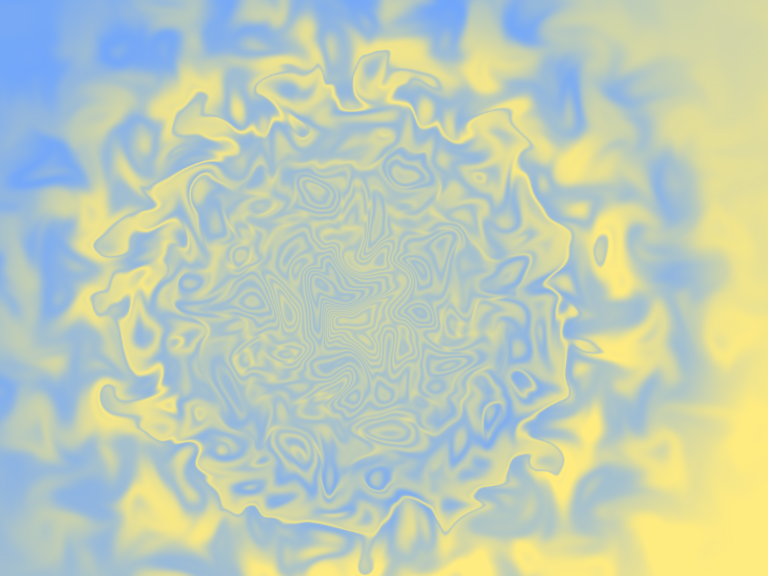
Give the GLSL for this background, as a Shadertoy shader.

```glsl
// Marbled blue and yellow liquid: a diagonal wash holds a round pool of folds.
// Warped layered sines give a height field, and its contour bands tighten and
// pale toward the pool's heart; steep radial steps draw thin ragged outlines.

const vec3 BLUE = vec3(0.42, 0.64, 1.00);
const vec3 YELLOW = vec3(1.00, 0.925, 0.50);

// Lengths are in canvas heights
const vec2 POOL_CENTER = vec2(0.608, 0.465);
const vec3 OUTLINE_RADII = vec3(0.19, 0.265, 0.385);
const float OUTLINE_WIDTH = 0.012;
const float RAGGEDNESS = 0.11;

const int LAYERS = 4;
const float BASE_FREQUENCY = 25.0;
const float FREQUENCY_STEP = 1.42;
const float WARP = 0.36;

const float OUTER_GAIN = 3.4;
const float HEART_GAIN = 40.0;
const float HEART_SIZE = 0.22;
const float HEART_CONTRAST = 0.11;
const float RIM_CONTRAST = 0.29;
const float LINE_GLOW = 0.20;
const float LINE_SHADE = 0.09;
const float POOL_TONE = 0.54;
const float PI = 3.14159265;

// Layered sines, each layer rotated and folded; falloff sets the fine detail
float marbleField(vec2 p, float falloff) {
    mat2 turn = mat2(0.80, 0.60, -0.60, 0.80);
    vec2 q = p * BASE_FREQUENCY;
    float sum = 0.0;
    float amplitude = 0.5;
    for (int i = 0; i < LAYERS; i++) {
        q = turn * q;
        q += WARP * sin(1.3 * q.yx + vec2(1.7, 2.9) * float(i + 1));
        sum += amplitude * sin(q.x) * cos(q.y);
        q *= FREQUENCY_STEP;
        amplitude *= falloff;
    }
    return sum;
}

float bump(float x, float center, float width) {
    float d = (x - center) / width;
    return exp(-d * d);
}

// Weight of the side of the pool that faces a unit direction
float side(vec2 heading, vec2 direction) {
    return smoothstep(-0.2, 0.9, dot(heading, direction));
}

void mainImage(out vec4 fragColor, in vec2 fragCoord) {
    vec2 uv = fragCoord / iResolution.xy;
    vec2 p = fragCoord / iResolution.y;
    vec2 offset = p - POOL_CENTER;
    float radius = length(offset);
    vec2 heading = offset / max(radius, 0.001);

    // Height field, smoother away from the pool
    float falloff = mix(0.75, 0.58, smoothstep(0.35, 0.65, radius));
    float field = marbleField(offset, falloff);

    // Contour phase: dense at the heart, with one fast turn at each outline
    float phase = field * (OUTER_GAIN + HEART_GAIN * bump(radius, 0.0, HEART_SIZE));
    float raggedRadius = radius + RAGGEDNESS * field;
    vec3 steps = clamp((OUTLINE_RADII - raggedRadius) / OUTLINE_WIDTH, -6.0, 6.0);
    phase += PI * dot(tanh(steps), vec3(1.0));

    // Band strength peaks at the rim; bands too fine to resolve fade out
    float contrast = mix(HEART_CONTRAST, RIM_CONTRAST, smoothstep(0.22, 0.42, radius));
    contrast *= 1.0 - 0.92 * smoothstep(0.48, 0.78, radius);
    float phaseStep = fwidth(phase);
    contrast *= exp(-0.06 * phaseStep * phaseStep);

    // Diagonal wash outside, even mixture inside
    float wash = 0.05 + 0.67 * uv.x + 0.35 * (1.0 - uv.y);
    float tone = mix(POOL_TONE, wash, smoothstep(0.32, 0.72, radius));

    // Warm halo round the pool, cool lower rim and cool upper right arc
    tone += 0.17 * bump(radius, 0.45, 0.07);
    tone -= 0.15 * side(heading, vec2(0.5, -0.866)) * bump(radius, 0.33, 0.07);
    tone -= 0.22 * side(heading, vec2(0.85, 0.53)) * bump(radius, 0.56, 0.07);

    // Broad soft shapes under the fine bands
    tone += 0.05 * sin(3.0 * field) * (1.0 - smoothstep(0.2, 0.5, radius));
    tone += contrast * sin(phase);

    // Outlines: a bright thread between two soft blue margins
    vec3 thread = exp(-steps * steps);
    vec3 margin = exp(-steps * steps / 8.0);
    tone += dot(LINE_GLOW * thread - LINE_SHADE * margin, vec3(0.6, 0.8, 1.0));

    fragColor = vec4(mix(BLUE, YELLOW, clamp(tone, 0.0, 1.0)), 1.0);
}
```
